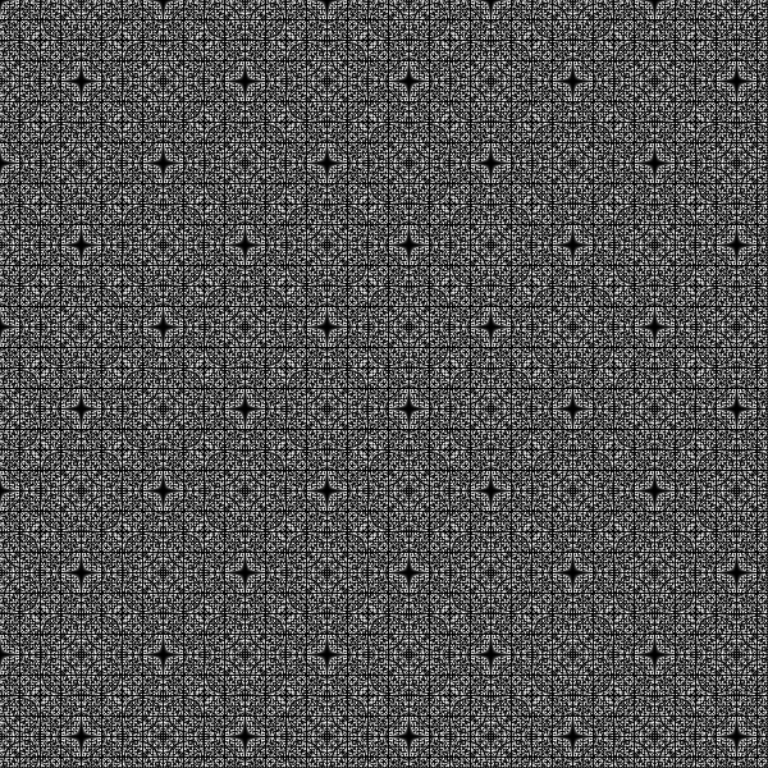
This pattern is drawn by a WebGL 1 fragment shader. Its source:

```glsl
precision highp float;
// Fine grey mosaic of (x * y)^2 modulo a power of two, with a staggered lattice of dark stars.

#define CELLS 600.0     // cells across and down the canvas
#define MODULUS 256.0   // the stars repeat every MODULUS / 2 cells
#define PEAK 255.0      // residue drawn as white
#define FIRST_CELL 1.0  // number of the cell at the upper left

uniform vec2 u_resolution;

// Exact remainder of a whole number; the half guards against rounding.
float residue(float n) {
    return n - MODULUS * floor((n + 0.5) / MODULUS);
}

// Brightness of one whole-numbered cell.
float cellShade(vec2 cell) {
    float xSquared = residue(cell.x * cell.x);
    float ySquared = residue(cell.y * cell.y);
    return residue(xSquared * ySquared) / PEAK;
}

void main() {
    // Cell coordinates, counted rightwards and downwards from the upper left.
    vec2 uv = gl_FragCoord.xy / u_resolution;
    vec2 position = vec2(uv.x, 1.0 - uv.y) * CELLS - 0.5 + FIRST_CELL;

    // Blend the four nearest cells for soft edges.
    vec2 corner = floor(position);
    vec2 blend = position - corner;
    float upper = mix(cellShade(corner), cellShade(corner + vec2(1.0, 0.0)), blend.x);
    float lower = mix(cellShade(corner + vec2(0.0, 1.0)), cellShade(corner + 1.0), blend.x);

    gl_FragColor = vec4(vec3(mix(upper, lower, blend.y)), 1.0);
}
```
